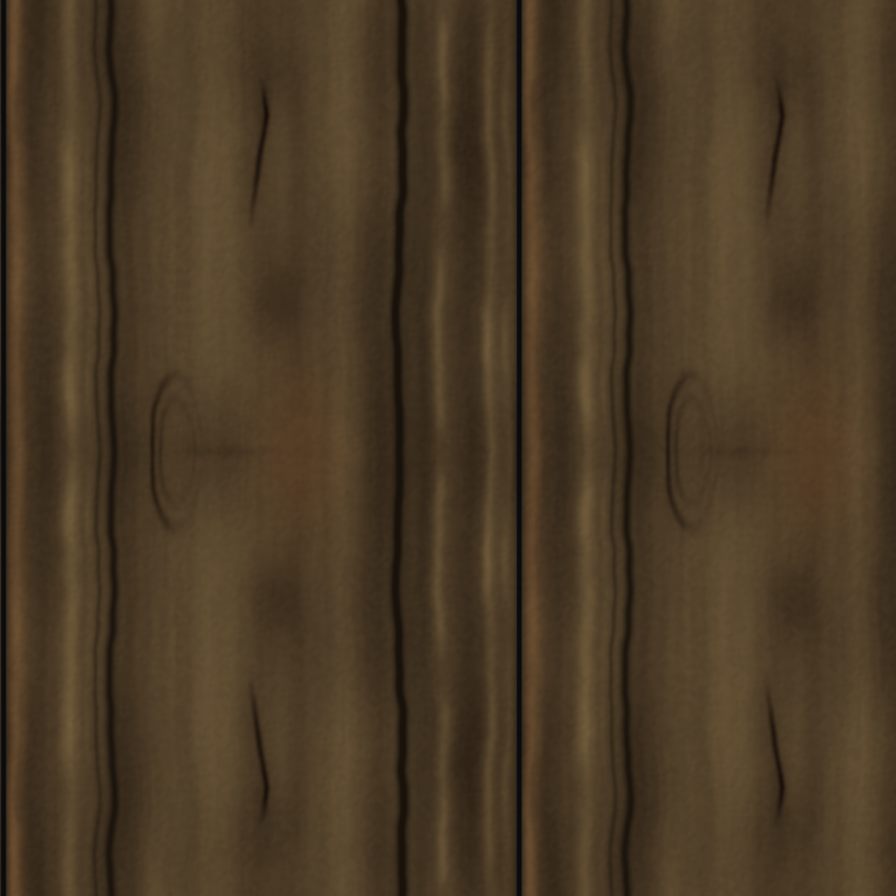
Reproduce this texture procedurally as a WebGL 1 fragment shader.

```glsl
precision highp float;
uniform vec2 u_resolution;

float hash(vec2 p) {
  return fract(sin(dot(p, vec2(127.1, 311.7))) * 43758.5453);
}

float noise(vec2 p) {
  vec2 i = floor(p), f = fract(p);
  f = f * f * (3.0 - 2.0 * f);
  return mix(mix(hash(i), hash(i + vec2(1.0, 0.0)), f.x),
             mix(hash(i + vec2(0.0, 1.0)), hash(i + vec2(1.0, 1.0)), f.x), f.y);
}

// Soft bump of half-width w around zero
float band(float d, float w) {
  return exp(-d * d / (w * w));
}

float spot(vec2 d, vec2 size) {
  d /= size;
  return exp(-dot(d, d));
}

// Fibres stretched along the plank
float fibres(vec2 p) {
  float sum = 0.0, amp = 0.5;
  vec2 freq = vec2(14.0, 3.0);
  for (int i = 0; i < 4; i++) {
    sum += amp * noise(p * freq + float(i) * 17.3);
    freq *= vec2(2.1, 1.5);
    amp *= 0.6;
  }
  return sum / 1.09;
}

void main() {
  vec2 uv = gl_FragCoord.xy / u_resolution;
  float period = 0.5755;
  float tile = fract((uv.x - 0.004) / period);
  float v = abs(uv.y - 0.496);
  float x = tile + 0.014 * (noise(vec2(tile * 5.0, v * 13.0)) - 0.5)
                 + 0.005 * (noise(vec2(tile * 9.0, v * 45.0)) - 0.5);
  vec2 p = vec2(x, v);

  // Wood tone, from dark to light
  float tone = 0.50 + 0.55 * (fibres(p) - 0.5);
  tone += 0.28 * (noise(vec2(x * 7.0 + 3.0, v * 9.0)) - 0.5);
  float panel = smoothstep(0.21, 0.30, x) * smoothstep(0.77, 0.70, x);
  tone += 0.10 * panel - 0.05;

  // Broad shading of the moulding and panel
  tone -= 0.22 * band(x - 0.075, 0.030);
  tone -= 0.20 * band(x - 0.250, 0.035);
  tone += 0.10 * band(x - 0.390, 0.035);
  tone += 0.25 * band(x - 0.650, 0.032);
  tone -= 0.28 * band(x - 0.725, 0.028);
  tone -= 0.18 * band(x - 0.815, 0.025);
  tone -= 0.22 * band(x - 0.895, 0.030);
  tone -= 0.30 * spot(p - vec2(0.535, 0.165), vec2(0.050, 0.045));
  tone -= 0.22 * spot(p - vec2(0.525, 0.420), vec2(0.055, 0.050));

  // Worn highlights along the ridges
  float wear = noise(vec2(x * 8.0, v * 16.0 + 5.0));
  tone += 0.38 * band(x - 0.020, 0.014) * (0.6 + 0.6 * wear);
  tone += 0.50 * band(x - 0.130, 0.017) * (0.4 + 0.8 * wear);
  tone += 0.20 * band(x - 0.165, 0.007) * wear;
  tone += 0.38 * band(x - 0.848, 0.011) * smoothstep(0.15, 0.65, wear);
  tone += 0.50 * band(x - 0.943, 0.011) * (0.35 + 0.8 * wear);
  tone += 0.22 * band(x - 0.976, 0.008) * wear;

  // Knot with rings, strongest on its left side
  float ring = length((p - vec2(0.335, 0.0)) / vec2(0.050, 0.085));
  float side = smoothstep(0.37, 0.28, x);
  tone -= (0.08 + 0.40 * side) * band(ring - 1.0, 0.10);
  tone -= (0.08 + 0.15 * side) * band(ring - 0.68, 0.09);
  tone -= 0.12 * spot(p - vec2(0.44, 0.0), vec2(0.10, 0.006));

  // Bent crack in the panel
  float crackX = 0.508 - 0.22 * abs(v - 0.375);
  float crackLength = smoothstep(0.23, 0.32, v) * smoothstep(0.425, 0.375, v);
  tone -= 0.65 * crackLength * band(x - crackX, 0.006);
  tone -= 0.15 * crackLength * band(x - crackX + 0.012, 0.018);

  // Fine woven grain
  tone += 0.10 * (noise(vec2(uv.x + uv.y, uv.y - uv.x) * vec2(130.0, 160.0)) - 0.5);

  vec3 darkWood = vec3(0.19, 0.14, 0.09);
  vec3 lightWood = vec3(0.42, 0.34, 0.22);
  vec3 color = mix(darkWood, lightWood, clamp(tone, -0.5, 1.15));

  // Reddish tint on the first ridge and beside the knot
  float warmth = band(x - 0.020, 0.020) + spot(p - vec2(0.57, 0.0), vec2(0.08, 0.10));
  color += warmth * vec3(0.025, -0.006, -0.012);

  // Carved grooves
  float groove = 0.85 * band(x - 0.211, 0.009) + 0.35 * band(x - 0.182, 0.005);
  groove += 0.88 * band(x - 0.767, 0.010) + 0.20 * band(x - 0.775, 0.022);
  color = mix(color, vec3(0.085, 0.062, 0.038), min(groove, 0.95));

  // Black seam between planks
  float seamDist = min(tile, 1.0 - tile) * period;
  float edge = 1.0 / u_resolution.x;
  float seam = 1.0 - smoothstep(0.0026 - edge, 0.0026 + edge, seamDist);
  color *= 1.0 - 0.35 * band(seamDist, 0.006);
  color = mix(color, vec3(0.035, 0.042, 0.055), seam);

  gl_FragColor = vec4(color, 1.0);
}
```
